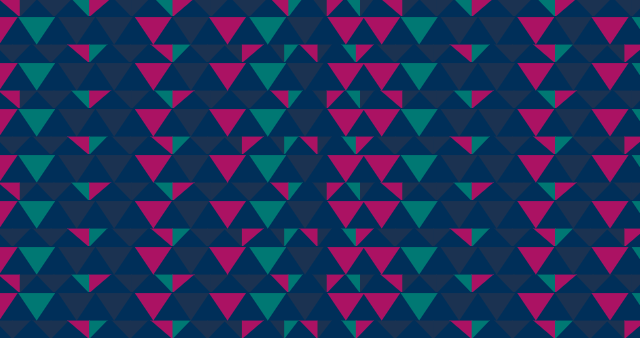
Write a WebGL 2 fragment shader that draws this pattern.

```glsl
#version 300 es
precision highp float;
// Rows of large downward triangles alternate with rows of small split ones on navy.
// Ten slots repeat across each tile; every second small row is mirrored.
// Each triangle is a signed distance, blended over the ground with a soft edge.

#define CANVAS_W 768.0   // design units across the canvas
#define TILE 459.0       // horizontal repeat
#define BAND 55.2        // vertical repeat: one large row plus one small row
#define FIRST_ROW 20.5   // top of the first large row, measured from the top
#define BIG_H 33.0
#define BIG_HALF 22.2
#define SMALL_H 22.2
#define MIRROR 773.0     // sum of an x position and its mirrored position
#define SLOTS 10

uniform vec2 u_resolution;
out vec4 fragColor;

const vec3 NAVY = vec3(0.000, 0.185, 0.350);
const vec3 SLATE = vec3(0.105, 0.196, 0.318);
const vec3 PINK = vec3(0.670, 0.070, 0.390);
const vec3 TEAL = vec3(0.000, 0.470, 0.450);

// Slot centres and colour codes: 0 slate, 1 pink, 2 teal
const float BIG_X[SLOTS] = float[](-1.0, 44.0, 92.0, 137.0, 184.0, 229.0, 273.0, 321.3, 366.0, 415.0);
const int BIG_INK[SLOTS] = int[](1, 2, 0, 0, 1, 0, 1, 2, 0, 1);
const float SMALL_X[SLOTS] = float[](15.0, 61.0, 107.0, 156.0, 207.0, 249.0, 290.3, 341.0, 381.0, 427.0);
const int LEFT_INK[SLOTS] = int[](0, 0, 1, 0, 1, 0, 0, 0, 1, 2);
const int RIGHT_INK[SLOTS] = int[](0, 0, 2, 0, 2, 0, 1, 2, 0, 1);

vec3 ink(int code) {
  return code == 1 ? PINK : code == 2 ? TEAL : SLATE;
}

// Shortest horizontal offset within the repeating tile
float wrapOffset(float x, float centre) {
  return mod(x - centre + 0.5 * TILE, TILE) - 0.5 * TILE;
}

// Distance inside the flat top and slanted side; s runs outward from the centre
float wedge(float s, float depth, float halfWidth, float height) {
  float slant = (halfWidth * (1.0 - depth / height) - s) * height / length(vec2(halfWidth, height));
  return min(slant, depth);
}

// Half width of a small half triangle; the last three slots are narrower
float smallHalf(int code, int slot) {
  return (code == 1 ? 26.0 : 21.5) - (slot >= 7 ? 4.5 : 0.0);
}

float cover(float d, float px) {
  return clamp(d / px + 0.5, 0.0, 1.0);
}

void main() {
  float px = CANVAS_W / u_resolution.x;
  vec2 p = vec2(gl_FragCoord.x, u_resolution.y - gl_FragCoord.y) * px;

  // Each band starts slightly early so that the top edge stays smooth
  float y = p.y - FIRST_ROW + 1.0;
  float band = floor(y / BAND);
  float depth = y - band * BAND - 1.0;
  float smallDepth = depth - BIG_H;
  float smallX = mod(band, 2.0) > 0.5 ? MIRROR - p.x : p.x;

  vec3 color = NAVY;
  for (int i = 0; i < SLOTS; i++) {
    // Large triangle
    float big = wedge(abs(wrapOffset(p.x, BIG_X[i])), depth, BIG_HALF, BIG_H);
    color = mix(color, ink(BIG_INK[i]), cover(big, px));

    // Small triangle, split down the middle; the left half underlaps the seam
    float s = wrapOffset(smallX, SMALL_X[i]);
    float left = wedge(-s, smallDepth, smallHalf(LEFT_INK[i], i), SMALL_H);
    float right = wedge(s, smallDepth, smallHalf(RIGHT_INK[i], i), SMALL_H);
    color = mix(color, ink(LEFT_INK[i]), cover(min(left, 0.5 * px - s), px));
    color = mix(color, ink(RIGHT_INK[i]), cover(min(right, s), px));
  }
  fragColor = vec4(color, 1.0);
}
```
